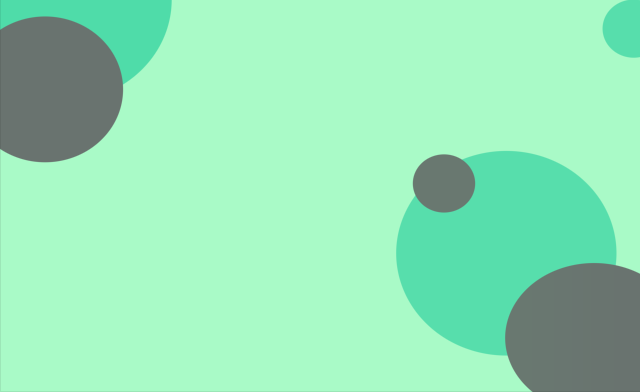
This background is drawn by a Shadertoy shader. Its source:

```glsl
// Flat mint backdrop with overlapping teal and grey ovals, some cut by the border.
// Each oval is an approximate ellipse distance, smoothed over about one pixel
// and layered back to front; a faint hairline runs along the left and bottom.

#define MINT vec3(0.663, 0.980, 0.780)
#define TEAL vec3(0.341, 0.871, 0.675)
#define DEEP_TEAL vec3(0.308, 0.863, 0.663)
#define GREY vec3(0.412, 0.451, 0.435)
#define GREEN_GREY vec3(0.412, 0.471, 0.441)
#define SMALL_RADII vec2(0.0795, 0.0742)
#define LARGE_RADII vec2(0.281, 0.261)
#define HAIRLINE_WIDTH 0.0016
#define HAIRLINE_SHADE 0.12

// Signed distance to an axis-aligned ellipse, accurate near its edge
float ellipseDistance(vec2 p, vec2 radii) {
    float k = length(p / radii);
    float slope = length(p / (radii * radii));
    return k * (k - 1.0) / max(slope, 1e-4);
}

// Paints one oval over the colour below it
void paintOval(inout vec3 color, vec2 p, vec2 center, vec2 radii, vec3 tint) {
    float halfPixel = 0.75 / iResolution.y;
    float d = ellipseDistance(p - center, radii);
    color = mix(color, tint, 1.0 - smoothstep(-halfPixel, halfPixel, d));
}

void mainImage(out vec4 fragColor, in vec2 fragCoord) {
    // Canvas height is one unit; x is measured from the left border
    vec2 p = fragCoord / iResolution.y;
    float right = iResolution.x / iResolution.y;
    vec3 color = MINT;

    // Upper left pair
    paintOval(color, p, vec2(0.157, 1.001), LARGE_RADII, DEEP_TEAL);
    paintOval(color, p, vec2(0.115, 0.772), vec2(0.199, 0.186), GREY);

    // Upper right oval
    paintOval(color, p, vec2(right - 0.016, 0.927), SMALL_RADII, TEAL);

    // Lower right group
    paintOval(color, p, vec2(right - 0.341, 0.354), LARGE_RADII, TEAL);
    paintOval(color, p, vec2(right - 0.500, 0.532), SMALL_RADII, GREEN_GREY);
    vec3 shadedGrey = mix(GREEN_GREY, GREY, smoothstep(right - 0.35, right, p.x));
    paintOval(color, p, vec2(right - 0.117, 0.138), vec2(0.227, 0.191), shadedGrey);

    // Border hairline
    float borderDistance = min(p.x, p.y);
    color *= 1.0 - HAIRLINE_SHADE * (1.0 - smoothstep(0.0, 2.0 * HAIRLINE_WIDTH, borderDistance));

    fragColor = vec4(color, 1.0);
}
```
